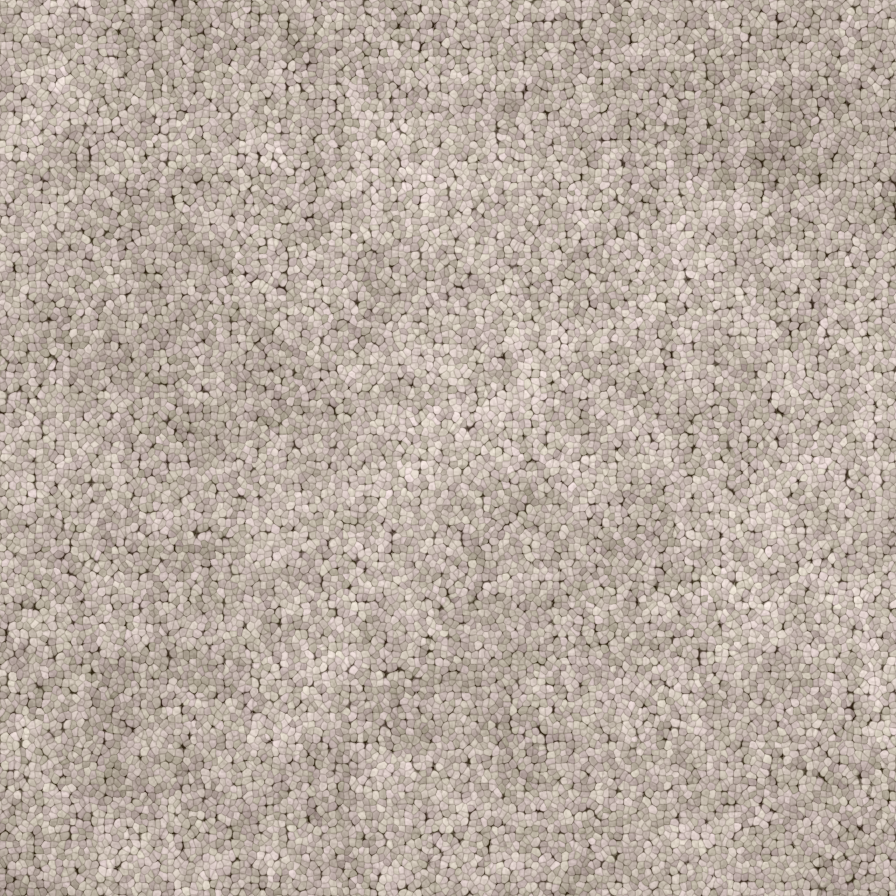
Give the GLSL for this texture, as a Shadertoy shader.

```glsl
const float TUFTS = 128.0;         // tufts across the canvas
const float JITTER = 0.85;         // scatter of the tuft centres
const float LEAN = 1.1;            // largest tilt of a tuft, radians
const vec2 SQUEEZE = vec2(1.16, 0.86);
const float BASE_TONE = 0.785;
const float TUFT_CONTRAST = 0.18;
const float PATCH_CONTRAST = 0.15;
const float BROAD_CONTRAST = 0.07;
const float FIBRE_CONTRAST = 0.09;
const float CREASE_DEPTH = 0.12;
const float PIT_DEPTH = 0.42;
const vec3 DARK_YARN = vec3(0.45, 0.40, 0.35);
const vec3 PALE_YARN = vec3(0.85, 0.80, 0.765);
const vec3 PINK_TINT = vec3(0.016, -0.016, 0.034);
const int SAMPLES = 2;             // antialiasing grid per side

float hash(vec2 p) {
    return fract(sin(dot(p, vec2(127.1, 311.7))) * 43758.5453);
}

vec2 hash2(vec2 p) {
    return vec2(hash(p), hash(p + 57.3));
}

float noise(vec2 p) {
    vec2 cell = floor(p), f = fract(p);
    f = f * f * (3.0 - 2.0 * f);
    return mix(mix(hash(cell), hash(cell + vec2(1, 0)), f.x),
               mix(hash(cell + vec2(0, 1)), hash(cell + vec2(1, 1)), f.x), f.y);
}

// Nearest leaning tuft: distances to the first and second, id and offset.
void findTuft(vec2 p, out float first, out float second, out vec2 id, out vec2 offset) {
    vec2 cell = floor(p);
    first = second = 9.0;
    id = cell;
    offset = vec2(0.0);
    for (int y = -1; y <= 1; y++)
    for (int x = -1; x <= 1; x++) {
        vec2 c = cell + vec2(x, y);
        vec2 d = p - c - 0.5 - JITTER * (hash2(c) - 0.5);
        float a = LEAN * (2.0 * hash(c + 19.7) - 1.0);
        vec2 along = vec2(sin(a), cos(a));
        float dist = length(SQUEEZE * vec2(dot(d, vec2(along.y, -along.x)), dot(d, along)));
        if (dist < first) {
            second = first;
            first = dist;
            id = c;
            offset = d;
        } else {
            second = min(second, dist);
        }
    }
}

vec3 carpet(vec2 uv) {
    float first, second;
    vec2 id, offset;
    findTuft(uv * TUFTS, first, second, id, offset);

    // Yarn tone: single tufts, small clusters, broad worn areas
    vec2 root = id / TUFTS;
    float tone = BASE_TONE + TUFT_CONTRAST * (hash(id + 31.4) - 0.5);
    tone += PATCH_CONTRAST * (0.6 * noise(root * 34.0) + 0.4 * noise(root * 17.0 + 8.0) - 0.5);
    tone += BROAD_CONTRAST * (noise(root * 6.0 + 3.0) - 0.5);

    // Relief: lit upper side, creases between tufts, deep pits at junctions
    tone += 0.05 * dot(offset, vec2(-0.4, 0.9));
    tone -= CREASE_DEPTH * (1.0 - smoothstep(0.0, 0.32, second - first));
    float pit = smoothstep(0.60, 0.88, first);
    tone -= PIT_DEPTH * pit * mix(0.4, 1.2, hash(id + 71.9));

    // Fine fibres
    tone += FIBRE_CONTRAST * (noise(uv * TUFTS * 3.5) - 0.5);

    float t = (tone - DARK_YARN.r) / (PALE_YARN.r - DARK_YARN.r);
    vec3 color = mix(DARK_YARN, PALE_YARN, max(t, -0.7));
    return color + PINK_TINT * (hash(id + 5.5) - 0.5);
}

void mainImage(out vec4 fragColor, in vec2 fragCoord) {
    vec3 sum = vec3(0.0);
    for (int j = 0; j < SAMPLES; j++)
    for (int i = 0; i < SAMPLES; i++) {
        vec2 shift = (vec2(i, j) + 0.5) / float(SAMPLES) - 0.5;
        sum += carpet((fragCoord + shift) / iResolution.y);
    }
    fragColor = vec4(clamp(sum / float(SAMPLES * SAMPLES), 0.0, 1.0), 1.0);
}
```
